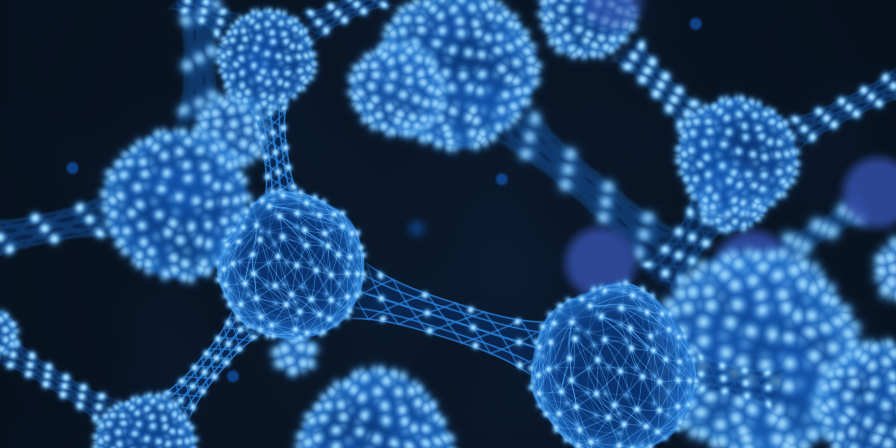
Write a WebGL 2 fragment shader that draws this background.

```glsl
#version 300 es
precision highp float;
uniform vec2 u_resolution;
out vec4 fragColor;

const vec3 DEEP = vec3(.03, .19, .43), BLUE = vec3(.07, .34, .71), SKY = vec3(.16, .53, .89);
const vec3 PALE = vec3(.68, .89, 1), VIOLET = vec3(.2, .31, .66);
vec3 col;
vec2 p;
float px;

float hash(float n) { return fract(sin(n * 12.99) * 43758.5); }

vec2 gradient(vec2 cell) {
  float angle = 6.2832 * hash(dot(cell, vec2(1, 57.3)));
  return vec2(cos(angle), sin(angle));
}

float noise(vec2 q) {
  vec2 i = floor(q), f = q - i, s = f * f * (3. - 2. * f), e = vec2(1, 0);
  return mix(mix(dot(gradient(i), f), dot(gradient(i + e), f - e), s.x),
    mix(dot(gradient(i + e.yx), f - e.yx), dot(gradient(i + 1.), f - 1.), s.x), s.y);
}

float segment(vec2 q, vec2 a, vec2 b) {
  vec2 d = b - a;
  return length(q - a - d * clamp(dot(q - a, d) / dot(d, d), 0., 1.));
}

float spot(float d, float size) { return exp(-d * d / (size * size)); }

// Blue halo with a pale core
void shine(float glow) {
  col = mix(col, SKY, .8 * sqrt(glow));
  col = mix(col, PALE, glow);
}

// Point i of n on a tilted unit sphere, spread by the golden angle
vec3 node(float i, float n) {
  float h = 1. - (2. * i + 1.) / n, a = i * 2.39996 + .3 * hash(i);
  vec3 s = vec3(sqrt(max(1. - h * h, 0.)) * vec2(cos(a), sin(a)), h).xzy;
  s.yz = mat2(.83, .56, -.56, .83) * s.yz;
  s.xy = mat2(.88, .48, -.48, .88) * s.xy;
  return s;
}

// Soft plain disc
void orb(float x, float y, float r, float blur, vec3 tint, float alpha) {
  col = mix(col, tint, alpha * (1. - smoothstep(r - blur, r + blur, distance(p, vec2(x, y)))));
}

// Sphere studded with beads; sharp ones also carry a wire mesh
void ball(float x, float y, float r, float blur, float count) {
  vec2 q = p - vec2(x, y);
  if (length(q) > r * 1.15 + 3. * blur + .02) return;
  q /= 1. + .14 * noise(normalize(q + 1e-5) * 1.3 + 9. * vec2(x, y));
  float d = length(q) / r, soft = (blur + px) / r, beads = 0., wires = 0.;
  bool wired = blur < .002;
  float tone = wired ? .1 + .8 * d * d * d : .5 + 25. * blur + .8 * noise(p * 11.);
  vec3 body = mix(mix(DEEP, BLUE, clamp(tone, 0., 1.)), SKY, .5 * smoothstep(.6, 1., d));
  col = mix(col, body, .88 * (1. - smoothstep(1. - soft, 1. + soft, d)));
  for (float i = 0.; i < count; i++) {
    vec3 a = node(i, count);
    float front = smoothstep(-.5, .5, a.z);
    beads = max(beads, spot(length(q - a.xy * r), .006 + .5 * blur) * (.25 + .75 * front));
    if (wired) for (int k = 0; k < 4; k++) {
      vec3 b = node(mod(i + (k == 0 ? 8. : k == 1 ? 13. : k == 2 ? 21. : 34.), count), count);
      if (distance(a, b) < 1.)
        wires += spot(segment(q, a.xy * r, b.xy * r), max(px * .55, .0014)) * mix(.25, .5, front);
    }
  }
  col = mix(col, mix(SKY, PALE, .2), min(wires, .85));
  shine(beads * (wired ? 1. : .8));
}

// Flared lattice tube with rungs of beads
void strand(float ax, float ay, float bx, float by, float w, float blur, float count) {
  vec2 a = vec2(ax, ay), d = vec2(bx, by) - a;
  float span = length(d), soft = blur + px, wires = 0., beads = 0.;
  vec2 q = mat2(d.x, -d.y, d.y, d.x) * (p - a) / span;
  float t = q.x / span, ends = 1. - smoothstep(.42, .55, abs(t - .5));
  if (ends <= 0. || abs(q.y) > 3. * (w + blur)) return;
  float flare = w * (1. + .6 * pow(abs(2. * t - 1.), 3.));
  float cover = ends * (1. - smoothstep(flare - soft, flare + soft, abs(q.y)));
  col = mix(col, DEEP, cover * .55);
  for (float k = -1.; k <= 1.; k++) {
    float zigzag = 4. * abs(fract(t * count * .5 + k * .31) - .5) - 1.;
    float fine = max(px * .6, .0016) + .4 * blur;
    wires += spot(q.y - k * flare, fine) + spot(q.y - k * flare * .6, fine);
    wires += .8 * spot((q.y - zigzag * flare) * .7, fine);
    float along = (fract(t * count + k * .16) - .5) * span / count;
    beads = max(beads, spot(length(vec2(along, q.y - k * flare * .9)), .006 + .6 * blur));
  }
  col = mix(col, SKY, min(wires, 1.) * ends * (blur < .002 ? .8 : .2));
  shine(beads * ends * (blur < .01 ? .95 : .6));
}

void main() {
  px = 1. / u_resolution.y;
  p = gl_FragCoord.xy * px;
  // Dark backdrop, faint haze and specks
  col = vec3(.035, .085, .15) * (1.1 - .3 * distance(p, vec2(1, .45)));
  col += vec3(.01, .03, .06) * max(noise(p * 4.), 0.);
  orb(.93, .49, .014, .02, BLUE, .6);
  vec2 specks[4] = vec2[](vec2(.162, .625), vec2(1.12, .6), vec2(1.553, .947), vec2(.52, .16));
  for (int i = 0; i < 4; i++) orb(specks[i].x, specks[i].y, .013, .005, BLUE, .7);
  // Far layer
  strand(1.75, .44, 1.93, .54, .015, .015, 3.);
  strand(1.14, .73, 1.48, .44, .032, .012, 4.);
  strand(.445, 1.02, .445, .72, .03, .011, 3.);
  orb(1.341, .414, .078, .02, VIOLET, .85);
  orb(1.96, .57, .078, .02, VIOLET, .85);
  orb(1.68, .4, .085, .02, VIOLET, .85);
  ball(.66, .21, .04, .012, 20.);
  ball(.52, .71, .075, .01, 70.);
  ball(2.02, .4, .06, .016, 40.);
  // Middle layer
  strand(.25, .52, -.05, .46, .03, .006, 3.);
  strand(1.4, .89, 1.55, .73, .023, .006, 5.);
  strand(1.77, .7, 2.02, .82, .022, .004, 5.);
  strand(1.59, .53, 1.47, .37, .035, .005, 4.);
  ball(.396, .545, .16, .008, 170.);
  ball(1.02, .85, .175, .008, 240.);
  ball(.885, .8, .1, .008, 110.);
  ball(.84, 0., .17, .01, 180.);
  ball(1.31, .97, .1, .007, 120.);
  orb(1.37, 1., .065, .02, VIOLET, .6);
  ball(1.64, .56, .075, .004, 70.);
  ball(1.646, .65, .13, .004, 170.);
  ball(1.69, .21, .23, .016, 240.);
  ball(1.97, .09, .14, .011, 150.);
  // Near layer
  strand(.69, .94, .86, 1.02, .022, .003, 4.);
  strand(.51, .94, .4, 1.01, .022, .003, 3.);
  strand(.01, .22, .24, .08, .02, .003, 6.);
  strand(.6, .77, .63, .55, .026, .001, 5.);
  strand(.55, .28, .39, .09, .026, .001, 6.);
  strand(.8, .35, 1.21, .22, .04, .001, 4.);
  strand(1.54, .17, 1.74, .13, .03, .003, 4.);
  ball(-.02, .255, .055, .004, 50.);
  ball(.594, .87, .108, .0025, 170.);
  ball(.325, .01, .108, .0025, 170.);
  ball(1.372, .17, .187, .001, 140.);
  ball(.651, .406, .165, .001, 140.);
  fragColor = vec4(col, 1);
}
```
